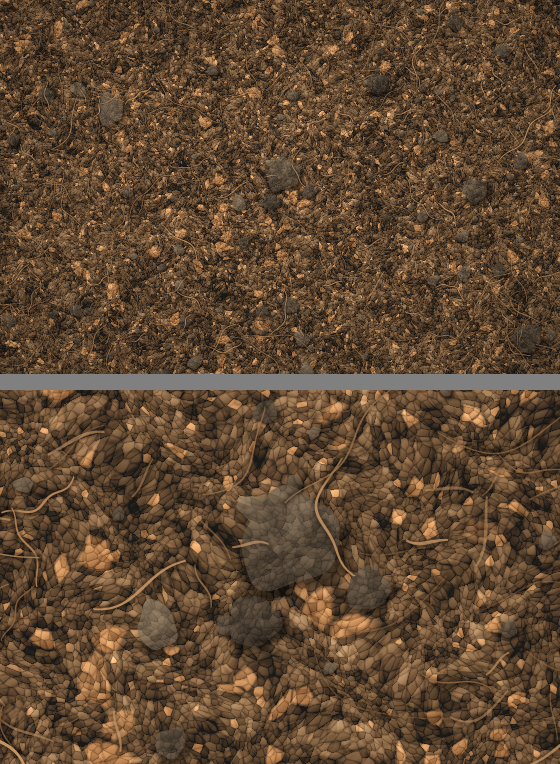
Top, the full canvas; bottom, a detail of the centre.
A Shadertoy shader for this texture:

```glsl
vec2 hash2(vec2 p) {
    vec3 q = fract(p.xyx * vec3(0.1031, 0.1030, 0.0973));
    q += dot(q, q.yzx + 33.33);
    return fract((q.xx + q.yz) * q.zy);
}

mat2 turn(float a) {
    return mat2(cos(a), sin(a), -sin(a), cos(a));
}

// Earth colour ramp, from damp black-brown to pale straw
vec3 earth(float t) {
    return vec3(t, 0.04 + t * (0.5 + 0.35 * t), 0.071 + t * (0.088 + 0.567 * t));
}

// Cellular noise: offset from the nearest grain, gap to the next one, grain id
vec4 grains(vec2 p) {
    vec2 cell = floor(p), offset = vec2(0.0), seed = vec2(0.0);
    float near = 9.0, next = 9.0;
    for (int j = -1; j <= 1; j++)
    for (int i = -1; i <= 1; i++) {
        vec2 c = cell + vec2(i, j);
        vec2 d = p - c - hash2(c);
        float dist = length(d);
        if (dist < near) {
            next = near;
            near = dist;
            offset = d;
            seed = c;
        } else next = min(next, dist);
    }
    return vec4(offset, next - near, hash2(seed + 71.3).x);
}

// Patchy share of rootlets, thickest at the left and lower right
float rootDensity(vec2 p) {
    float patches = sin(p.x * 7.0 + 2.0 * sin(p.y * 5.0)) * sin(p.y * 8.0 + p.x * 3.0);
    return 0.36 + 0.2 * patches + 0.3 * smoothstep(0.45, 0.0, p.x)
         + 0.15 * smoothstep(0.9, 1.4, p.x);
}

// Stones sit whole inside their cells, in three sizes
vec3 addStones(vec3 col, vec2 p, float tone, float px) {
    for (int k = 0; k < 3; k++) {
        float size = 0.045 * pow(2.1, float(k));
        vec2 g = turn(0.4 + float(k)) * p / size + 17.0 * float(k);
        vec2 cell = floor(g), h = hash2(cell + 5.7), shape = hash2(cell + 41.0);
        if (h.x > 0.14) continue;
        vec2 q = g - cell - 0.5 - 0.26 * (hash2(cell + 9.1) - 0.5);
        float radius = mix(0.13, 0.25, h.y);
        vec2 e = turn(shape.x * 6.28) * q * vec2(1.0, 1.0 + 0.4 * shape.y);
        float a = atan(e.y, e.x);
        float d = length(e) * (1.0 + 0.08 * sin(3.0 * a + 9.0 * h.y) + 0.05 * sin(5.0 * a)) - radius;
        vec2 up = q * turn(0.4 + float(k));
        float light = dot(up, vec2(-0.35, 0.9)) / radius;
        col *= 1.0 - 0.5 * smoothstep(0.1, 0.0, d) * smoothstep(0.5, -0.7, light);
        float t = 0.29 + 0.14 * shape.y + 0.08 * light + 0.45 * (tone - 0.34);
        vec3 stone = mix(earth(t), t * vec3(0.92, 0.84, 0.72), 0.6);
        col = mix(col, stone, clamp(0.5 - d * size / px, 0.0, 1.0));
    }
    return col;
}

// Thin curved rootlets and straw, laid over each other
vec3 addRoots(vec3 col, vec2 p, float px) {
    for (int k = 0; k < 8; k++) {
        float size = 0.065 + 0.019 * float(k);
        vec2 g = p / size + 13.7 * float(k);
        vec2 cell = floor(g);
        for (int j = -1; j <= 1; j++)
        for (int i = -1; i <= 1; i++) {
            vec2 c = cell + vec2(i, j);
            vec2 h = hash2(c + 3.1), v = hash2(c + 57.0), w = hash2(c + 91.0);
            vec2 centre = c + hash2(c + 23.0);
            if (h.x > rootDensity((centre - 13.7 * float(k)) * size)) continue;
            vec2 q = turn(6.28 * h.y) * (g - centre);
            float len = mix(0.2, 0.65, v.x * v.x);
            float bend = 2.0 * (v.y - 0.5), wave = 5.0 + 6.0 * w.x;
            float y = q.y - bend * q.x * q.x - 0.04 * sin(q.x * wave);
            float slope = 2.0 * bend * q.x + 0.04 * wave * cos(q.x * wave);
            float d = size * max(abs(y) / sqrt(1.0 + slope * slope), abs(q.x) - len);
            float width = mix(0.0007, 0.0017, w.y * w.y) * (1.0 - 0.4 * abs(q.x) / len);
            float opacity = mix(0.4, 0.95, w.x);
            col *= 1.0 - 0.3 * opacity * smoothstep(0.006, 0.001, d);
            vec3 straw = earth(mix(0.46, 0.76, w.y)) * vec3(1.04, 0.97, 0.88);
            col = mix(col, straw, opacity * clamp((width - d) / px + 0.5, 0.0, 1.0));
        }
    }
    return col;
}

void mainImage(out vec4 fragColor, in vec2 fragCoord) {
    float px = 1.0 / iResolution.y;
    vec2 p = fragCoord * px;
    vec2 fromCentre = fragCoord / iResolution.xy - 0.5;

    // Crumbly soil from coarse clods down to sand
    float tone = 0.34 + 0.025 * sin(p.x * 9.0 + 3.0 * sin(p.y * 6.0)) * sin(p.y * 11.0 + p.x * 4.0);
    float crumb = 0.0;
    vec2 warped = p + 0.006 * sin(p.yx * 47.0 + 2.0 * sin(p * 31.0));
    for (int k = 0; k < 4; k++) {
        float amount = 0.07 + 0.055 * float(k);
        vec4 g = grains(turn(0.7 * float(k)) * warped * 17.0 * pow(2.07, float(k)) + 31.0 * float(k));
        vec2 up = g.xy * turn(0.7 * float(k));
        tone += amount * (g.w - 0.5 + 0.35 * dot(up, vec2(-0.4, 0.9)));
        tone += 0.5 * amount * (smoothstep(0.0, 0.3, g.z) - 0.65);
        if (k > 0) crumb += smoothstep(0.95, 0.98, g.w) * smoothstep(0.02, 0.2, g.z);
    }
    tone = max(tone, 0.09);
    crumb = min(crumb, 1.0);
    vec3 col = earth(tone + 0.16 * crumb) * mix(vec3(1.0), vec3(1.08, 0.97, 0.85), crumb);

    col = addStones(col, p, tone, px);
    col = addRoots(col, p, px);

    // Darker towards the corners
    col *= 1.1 - 0.5 * dot(fromCentre, fromCentre);
    fragColor = vec4(clamp(col, 0.0, 1.0), 1.0);
}
```
